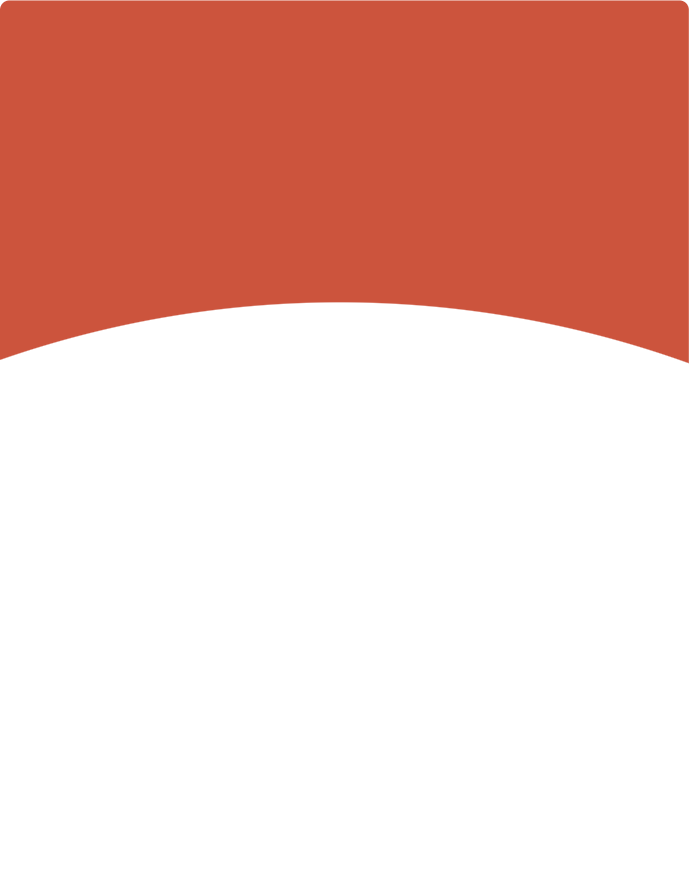
This background is drawn by a WebGL 1 fragment shader. Its source:

```glsl
precision highp float;
// A terracotta panel with rounded top corners, cut from below by a broad white arc.

uniform vec2 u_resolution;

const vec3 WHITE = vec3(1.0);
const vec3 TERRACOTTA = vec3(0.80, 0.33, 0.24);

// Signed distance to a rounded box, negative inside.
float roundedBox(vec2 p, vec2 lowCorner, vec2 highCorner, float radius) {
  vec2 halfSize = 0.5 * (highCorner - lowCorner);
  vec2 q = abs(p - 0.5 * (lowCorner + highCorner)) - halfSize + radius;
  return length(max(q, 0.0)) + min(max(q.x, q.y), 0.0) - radius;
}

// Signed distance to a disc, negative inside.
float disc(vec2 p, vec2 center, float radius) {
  return length(p - center) - radius;
}

// Edge coverage, softened over the given width.
float coverage(float dist, float softness) {
  return clamp(0.5 - dist / softness, 0.0, 1.0);
}

void main() {
  // Canvas height is one unit.
  float pixel = 1.0 / u_resolution.y;
  vec2 p = gl_FragCoord.xy * pixel;
  float width = u_resolution.x * pixel;

  // Panel, with a thin margin at the right and top.
  vec2 panelHigh = vec2(width - 0.0013, 0.9995);
  float panel = coverage(roundedBox(p, vec2(0.0), panelHigh, 0.0105), pixel);

  // Large disc whose upper rim forms the arc.
  float arc = coverage(disc(p, vec2(0.4924 * width, -0.4874), 1.15), 1.3 * pixel);

  vec3 color = mix(WHITE, TERRACOTTA, panel * (1.0 - arc));
  gl_FragColor = vec4(color, 1.0);
}
```
